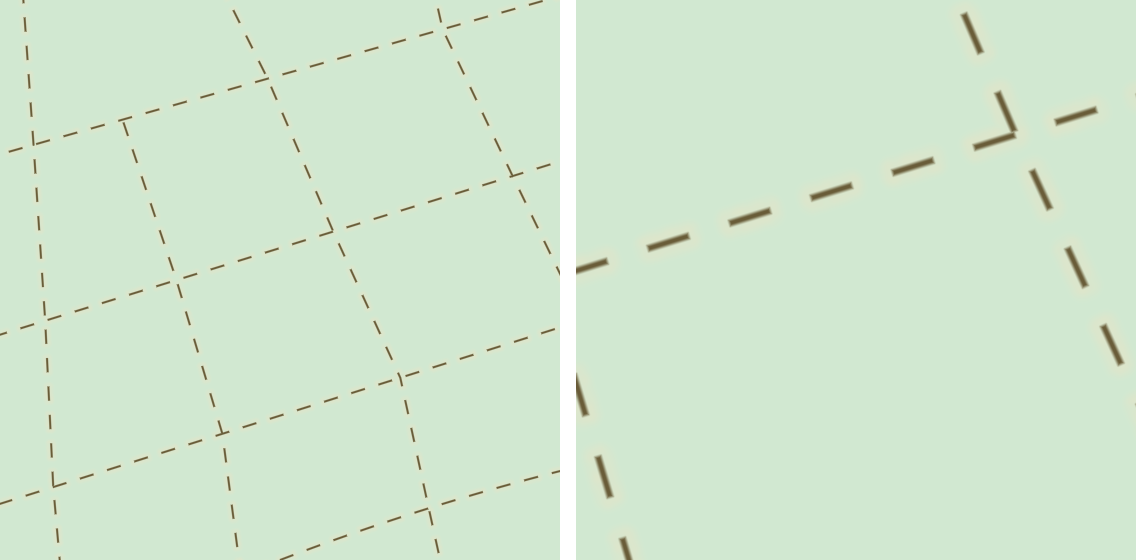
Left, the full canvas; right, a detail of the centre.
Write a Shadertoy shader that draws this pattern.

```glsl
// Tilted, slightly irregular grid of dashed brown lines with cream halos on pale green.

#define PERIOD 0.0508        // dash plus gap
#define DASH 0.0254          // dash length
#define HALF_WIDTH 0.0018    // half of the line width
#define SOFTNESS 0.0014      // least edge blur
#define HALO_RADIUS 0.0105   // reach of the cream halo
#define HALO_GRAIN 0.45      // patchiness of the halo
#define GRAIN_SCALE 170.0    // patches across the canvas
#define GROUND vec3(0.820, 0.910, 0.820)
#define HALO vec3(0.868, 0.900, 0.795)
#define INK vec3(0.410, 0.360, 0.220)

const int ROWS = 6;
const int COLUMNS = 4;

// Row curves: height at the left edge, slope, bend, dash offset.
// The first and last rows only anchor the column ends.
const vec4 rowCurve[ROWS] = vec4[ROWS](
    vec4(0.0, 0.0, 0.0, 0.0),
    vec4(0.2755, -0.2825, 0.0, 0.0163),
    vec4(0.5977, -0.3095, 0.0, 0.0382),
    vec4(0.8997, -0.3150, 0.0, -0.0027),
    vec4(1.2236, -0.5118, 0.1294, 0.0397),
    vec4(1.5, -0.32, 0.0, 0.0));

// Where the four columns cross each row.
const vec4 crossing[ROWS] = vec4[ROWS](
    vec4(0.0417, 0.1600, 0.4076, 0.7786),
    vec4(0.0599, 0.2188, 0.4779, 0.7904),
    vec4(0.0807, 0.3151, 0.5951, 0.9154),
    vec4(0.0951, 0.3971, 0.7148, 1.0404),
    vec4(0.1211, 0.4303, 0.7656, 1.1070),
    vec4(0.1302, 0.4688, 0.8372, 1.1330));

const vec4 columnOffset = vec4(0.0260, 0.0052, 0.0156, 0.0130);

float hash(vec2 cell) {
    vec3 q = fract(vec3(cell.xyx) * 0.1031);
    q += dot(q, q.yzx + 33.33);
    return fract((q.x + q.y) * q.z);
}

float valueNoise(vec2 p) {
    vec2 i = floor(p), f = fract(p);
    f = f * f * (3.0 - 2.0 * f);
    return mix(mix(hash(i), hash(i + vec2(1, 0)), f.x),
               mix(hash(i + vec2(0, 1)), hash(i + vec2(1, 1)), f.x), f.y);
}

float rowHeight(int row, float x) {
    vec4 k = rowCurve[row];
    return k.x + x * (k.y + x * k.z);
}

vec2 gridNode(int row, int column) {
    float x = crossing[row][column];
    return vec2(x, rowHeight(row, x));
}

// Signed distance to the nearest dash, in line coordinates.
float dashDistance(float along, float across) {
    float fromCentre = mod(along - 0.5 * DASH + 0.5 * PERIOD, PERIOD) - 0.5 * PERIOD;
    vec2 d = vec2(abs(fromCentre) - 0.5 * DASH, abs(across) - HALF_WIDTH);
    return length(max(d, 0.0)) + min(max(d.x, d.y), 0.0);
}

float rowDistance(vec2 p, int row) {
    vec4 k = rowCurve[row];
    float y = rowHeight(row, p.x);
    float slope = k.y + 2.0 * k.z * p.x;
    float stretch = inversesqrt(1.0 + slope * slope);
    // Move to the foot of the perpendicular before measuring along the row.
    float footX = p.x + (p.y - y) * slope * stretch * stretch;
    float along = sign(footX) * length(vec2(footX, rowHeight(row, footX) - k.x));
    return dashDistance(along - k.w, (p.y - y) * stretch);
}

float columnDistance(vec2 p, int column) {
    float nearest = 1.0;
    // Dash lengths are counted from the first true row.
    float start = -distance(gridNode(0, column), gridNode(1, column));
    for (int row = 0; row < ROWS - 1; row++) {
        vec2 a = gridNode(row, column);
        vec2 ab = gridNode(row + 1, column) - a;
        float len = length(ab);
        float t = clamp(dot(p - a, ab) / dot(ab, ab), 0.0, 1.0);
        float d = dashDistance(start + t * len - columnOffset[column], length(p - a - t * ab));
        // The second column begins at the first true row.
        if (column != 1 || row > 0) nearest = min(nearest, d);
        start += len;
    }
    return nearest;
}

void mainImage(out vec4 fragColor, in vec2 fragCoord) {
    vec2 p = fragCoord / iResolution.y;
    p.y = 1.0 - p.y;

    float d = 1.0;
    for (int row = 1; row < ROWS - 1; row++) d = min(d, rowDistance(p, row));
    for (int column = 0; column < COLUMNS; column++) d = min(d, columnDistance(p, column));

    // Patchy halo, then the inked dashes.
    float halo = 1.0 - smoothstep(0.002, HALO_RADIUS, d);
    halo *= 1.0 - HALO_GRAIN * valueNoise(p * GRAIN_SCALE);
    float blur = max(SOFTNESS, 0.75 / iResolution.y);
    vec3 color = mix(GROUND, HALO, halo);
    color = mix(color, INK, 1.0 - smoothstep(-blur, blur, d));
    fragColor = vec4(color, 1.0);
}
```
